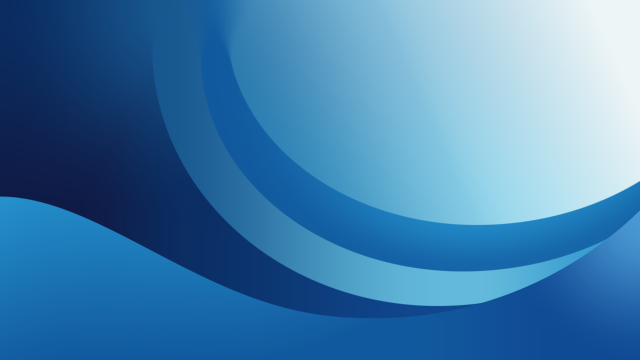
This background is drawn by a WebGL 2 fragment shader. Its source:

```glsl
#version 300 es
precision highp float;
// Layered blue bowls sweeping toward a pale glow above a smooth wave.

#define BOWL_STRETCH 1.045         // extra width of the bowls on their right side
#define FADE_WIDTH 0.06            // edge blur reached at the top of the canvas
#define WAVE_TROUGH vec2(1.042, 0.116)
#define WAVE_HEIGHT 0.338
#define WAVE_RADIUS 1.053
#define GLOW_POS vec2(1.80, 0.40)
#define GLOW_SIZE 0.42

uniform vec2 u_resolution;
out vec4 fragColor;

const vec3 DEEP   = vec3(0.060, 0.105, 0.275);
const vec3 NAVY   = vec3(0.040, 0.175, 0.380);
const vec3 STEEL  = vec3(0.090, 0.340, 0.560);
const vec3 COBALT = vec3(0.060, 0.290, 0.580);
const vec3 ROYAL  = vec3(0.068, 0.350, 0.620);
const vec3 AZURE  = vec3(0.145, 0.570, 0.805);
const vec3 SKY    = vec3(0.385, 0.725, 0.855);
const vec3 HAZE   = vec3(0.540, 0.760, 0.865);
const vec3 PALE   = vec3(0.930, 0.960, 0.965);

// Signed distance to a half ellipse whose sides continue straight up.
float bowl(vec2 p, vec2 center, vec2 radius) {
    vec2 q = p - center;
    q.y = min(q.y, 0.0);
    if (q.x > 0.0) radius.x *= BOWL_STRETCH;
    return (length(q / radius) - 1.0) * min(radius.x, radius.y);
}

// Wave height: an eased crest on the left, a circular arc on the right.
float waveLine(float x) {
    float dx = x - WAVE_TROUGH.x;
    float t = clamp(-dx / WAVE_TROUGH.x, 0.0, 1.0);
    float crest = WAVE_HEIGHT * smoothstep(0.0, 1.0, pow(t, 1.2));
    float a = max(dx, 0.0);
    float arc = WAVE_RADIUS - sqrt(max(WAVE_RADIUS * WAVE_RADIUS - a * a, 0.0));
    return WAVE_TROUGH.y + crest + arc;
}

float cover(float d, float soft) {
    return 1.0 - smoothstep(-soft, soft, d);
}

vec3 backdrop(vec2 p) {
    float up = smoothstep(0.4, 1.0, p.y);
    vec3 c = mix(DEEP, NAVY, max(up, smoothstep(0.2, 0.55, p.x)));
    c = mix(c, STEEL, smoothstep(0.0, 0.5, p.x) * up);
    float low = 1.0 - smoothstep(0.3, 0.7, p.y);
    return mix(c, COBALT, 0.9 * low * smoothstep(0.4, 1.25, p.x));
}

vec3 lightBand(float x) {
    vec3 c = mix(STEEL, SKY, smoothstep(0.4, 1.25, x));
    return mix(c, AZURE, 0.7 * smoothstep(1.32, 1.68, x));
}

vec3 blueBand(float x, float inset) {
    float lit = smoothstep(0.0, 0.14, inset) * smoothstep(0.5, 1.3, x);
    return mix(ROYAL, AZURE, 0.6 * lit + 0.22 * smoothstep(0.6, 1.4, x));
}

// Slanted ramp from steel blue to near white, cyan toward the bottom.
vec3 palePanel(vec2 p) {
    float s = p.x - 0.45 * (1.0 - p.y);
    vec3 c = mix(vec3(0.16, 0.46, 0.67), HAZE, smoothstep(0.48, 1.16, s));
    c = mix(c, PALE, clamp((s - 1.04) / 0.6, 0.0, 1.0));
    float cyan = (1.0 - smoothstep(0.35, 0.95, p.y)) * (1.0 - smoothstep(1.1, 1.7, s));
    return c + cyan * vec3(0.0, 0.055, 0.045);
}

vec3 waveFill(vec2 p, float depth) {
    vec3 c = mix(AZURE, ROYAL, clamp(2.0 * depth + 0.95 * p.x, 0.0, 1.0));
    c = mix(c, COBALT, smoothstep(1.1, 1.6, p.x));
    float glow = 1.0 - smoothstep(0.0, GLOW_SIZE, length(p - GLOW_POS));
    return mix(c, vec3(0.29, 0.60, 0.83), glow);
}

void main() {
    vec2 p = gl_FragCoord.xy / u_resolution.y;
    float edge = 0.8 / u_resolution.y;
    float soft = edge + FADE_WIDTH * smoothstep(0.82, 1.0, p.y);

    float outer  = bowl(p, vec2(1.215, 0.868), vec2(0.792, 0.718));
    float middle = bowl(p, vec2(1.285, 0.843), vec2(0.727, 0.597));
    float inner  = bowl(p, vec2(1.324, 0.931), vec2(0.694, 0.556));

    // Paint from back to front.
    vec3 color = backdrop(p);
    color = mix(color, lightBand(p.x), cover(outer, soft));
    color = mix(color, blueBand(p.x, -middle), cover(middle, soft));
    color = mix(color, palePanel(p), cover(inner, soft));

    float depth = waveLine(p.x) - p.y;
    color = mix(color, waveFill(p, depth), cover(-depth, edge));
    fragColor = vec4(color, 1.0);
}
```
